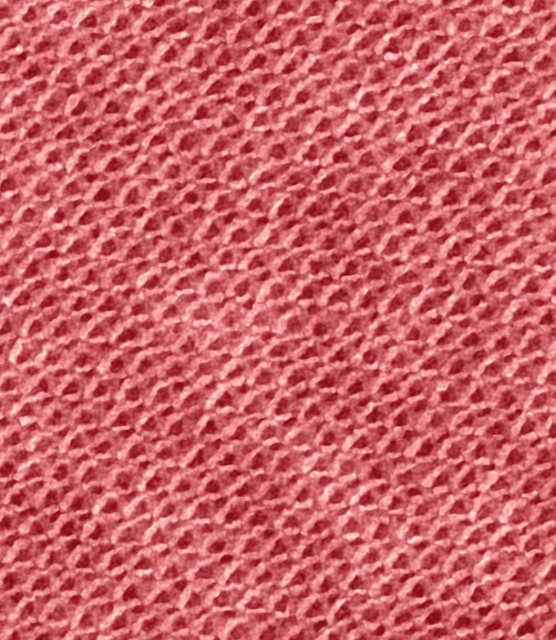
Give the GLSL for this texture, as a Shadertoy shader.

```glsl
// Rose-red knitted mesh seen close up: a sheared lattice of stitches, each with
// a round pit, a slanted gap beside it and two pale, short strands around it.
// Per-stitch hashes and gradient noise bend, wear and mottle the yarn.

#define STITCHES 21.1                  // stitch pitches per canvas height
#define ORIGIN vec2(0.447, 0.585)      // canvas point where one pit sits
#define LATTICE mat2(1.0, -0.09, 0.43, 0.90)
#define GAP_OFFSET vec2(0.285, -0.495) // from pit to neighbouring gap
#define SLANT vec2(0.87, 0.49)         // direction of the strands
#define STRAND_WIDTH 0.20
#define WARP 0.14
#define JITTER 0.13
#define MOTTLE 2.2

// Yarn tones from deep shadow to glint
const vec3 TONES[8] = vec3[8](
    vec3(0.53, 0.06, 0.10), vec3(0.62, 0.14, 0.17),
    vec3(0.70, 0.25, 0.27), vec3(0.78, 0.36, 0.38),
    vec3(0.88, 0.47, 0.49), vec3(0.95, 0.59, 0.60),
    vec3(0.98, 0.71, 0.70), vec3(1.00, 0.86, 0.83));

vec2 hash22(vec2 p) {
    vec3 h = fract(p.xyx * vec3(0.1031, 0.1030, 0.0973));
    h += dot(h, h.yzx + 33.33);
    return fract((h.xx + h.yz) * h.zy);
}

float gradientDot(vec2 corner, vec2 offset) {
    float angle = 6.28318 * hash22(corner).x;
    return dot(vec2(cos(angle), sin(angle)), offset);
}

float gradientNoise(vec2 p) {
    vec2 i = floor(p), f = fract(p);
    vec2 w = f * f * f * (f * (f * 6.0 - 15.0) + 10.0);
    vec2 e = vec2(0.0, 1.0);
    return mix(mix(gradientDot(i, f), gradientDot(i + e.yx, f - e.yx), w.x),
               mix(gradientDot(i + e, f - e), gradientDot(i + 1.0, f - 1.0), w.x), w.y);
}

float segmentDistance(vec2 p, vec2 a, vec2 b) {
    vec2 ab = b - a;
    return length(p - a - ab * clamp(dot(p - a, ab) / dot(ab, ab), 0.0, 1.0));
}

// Coordinates along and across the strands
vec2 toSlant(vec2 p) {
    return vec2(dot(p, SLANT), dot(p, vec2(-SLANT.y, SLANT.x)));
}

vec3 toneColor(float level) {
    level = clamp(level, 0.0, 6.999);
    int i = int(level);
    return mix(TONES[i], TONES[i + 1], fract(level));
}

void mainImage(out vec4 fragColor, in vec2 fragCoord) {
    vec2 p = (fragCoord / iResolution.y - ORIGIN) * STITCHES;

    // Uneven tension bends the lattice; frayed edges come from the finer scale
    vec2 cloth = p + WARP * vec2(gradientNoise(p * 0.7), gradientNoise(p * 0.7 + 47.0));
    cloth += 0.11 * vec2(gradientNoise(p * 3.7 + 11.0), gradientNoise(p * 3.7 + 83.0));
    vec2 home = floor(inverse(LATTICE) * cloth + 0.5);

    float pit = 0.0, gap = 0.0, strand = 0.0;
    for (int y = -1; y <= 1; y++)
    for (int x = -1; x <= 1; x++) {
        vec2 cell = home + vec2(x, y);
        vec2 place = hash22(cell + 130.0), wear = hash22(cell + 291.0);
        vec2 r = cloth - LATTICE * cell - JITTER * (place - 0.5);

        // Pit and gap, some partly filled by loose fibres
        float pitShape = length(toSlant(r) / vec2(0.34, 0.29));
        pit = max(pit, mix(0.65, 1.0, wear.x) * (1.0 - smoothstep(0.55, 1.15, pitShape)));
        float gapShape = length(toSlant(r - GAP_OFFSET) / vec2(0.27, 0.14));
        gap = max(gap, mix(0.45, 1.0, wear.y) * (1.0 - smoothstep(0.5, 1.25, gapShape)));

        // Thick strand up the left of the pit, flat dash closing it from below
        vec2 crest = vec2(-0.08, 0.33) + 0.08 * (wear - 0.5);
        float upper = min(segmentDistance(r, vec2(-0.43, -0.13), crest),
                          0.05 + segmentDistance(r, crest, vec2(0.20, 0.43)));
        float lower = segmentDistance(r, vec2(-0.12, -0.34), vec2(0.26, -0.27));
        float upperGlow = 1.0 - smoothstep(0.05, STRAND_WIDTH, upper);
        float lowerGlow = 1.0 - smoothstep(0.03, STRAND_WIDTH * 0.75, lower);
        strand = max(strand, max(upperGlow * mix(0.6, 1.0, place.x),
                                 lowerGlow * mix(0.5, 1.0, place.y)));
    }

    // Layer the stitch: ground, holes, then yarn
    float level = mix(3.0, 0.65, pit);
    level = mix(level, 0.5, gap);
    level = mix(level, 5.8, strand * 0.92);

    // Fibres along the slant, coarse tangles, specks and broad fading
    vec2 s = toSlant(cloth);
    float fibres = gradientNoise(s * vec2(3.0, 6.0) + 19.0);
    float tangles = gradientNoise(p * 4.3 + 61.0);
    float specks = gradientNoise(p * 8.0 + 7.0);
    level += MOTTLE * (0.65 * fibres + 0.6 * tangles + 0.6 * specks);
    level += 1.1 * gradientNoise(p * 0.28 + 5.0) + 0.7 * gradientNoise(p * 0.8 + 31.0);

    // Sparse glints on the raised yarn
    level += 1.5 * strand * smoothstep(0.18, 0.45, gradientNoise(s * vec2(2.5, 5.0) + 97.0));

    fragColor = vec4(toneColor(level), 1.0);
}
```
